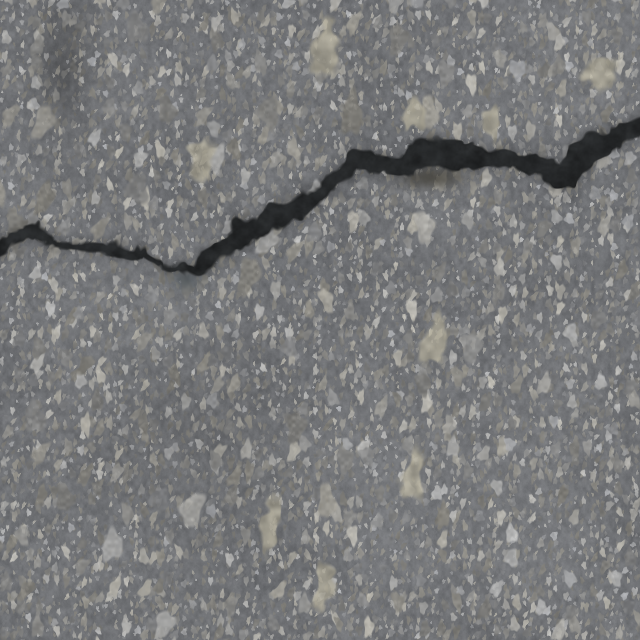
This texture is drawn by a WebGL 2 fragment shader. Its source:

```glsl
#version 300 es
precision highp float;
// Grey asphalt with pale embedded stone chips, split by a jagged dark crack.
uniform vec2 u_resolution;
out vec4 fragColor;

float hash(vec2 p) {
  return fract(sin(dot(p, vec2(127.1, 311.7))) * 43758.5453);
}

float noise(vec2 p) {
  vec2 i = floor(p), f = fract(p);
  f = f * f * (3.0 - 2.0 * f);
  return mix(mix(hash(i), hash(i + vec2(1, 0)), f.x),
             mix(hash(i + vec2(0, 1)), hash(i + vec2(1, 1)), f.x), f.y);
}

float fbm(vec2 p) {
  float sum = 0.0, amp = 0.5;
  for (int i = 0; i < 4; i++) {
    sum += amp * noise(p);
    p = p * 2.03 + 17.3;
    amp *= 0.5;
  }
  return sum;
}

// Soft round falloff around a centre
float spot(vec2 p, vec2 centre, vec2 size) {
  vec2 d = (p - centre) / size;
  return exp(-dot(d, d));
}

// Radius of an irregular, leaning chip: 1 on its edge
float chipRadius(vec2 d, vec2 size, float lean, float seed) {
  float c = cos(lean), s = sin(lean);
  d = mat2(c, -s, s, c) * d / size;
  float a = atan(d.y, d.x);
  return length(d) * (1.0 + 0.16 * sin(3.0 * a + seed * 40.0) + 0.1 * sin(5.0 * a + seed * 91.0));
}

// One layer of scattered chips blended over the base colour
vec3 addChips(vec3 base, vec2 p, float count, float fill, float brightness) {
  vec2 grid = vec2(count, count * 0.66), cell = floor(p * grid);
  float soft = 0.12 + count * 1.2 / u_resolution.y;
  for (int k = 0; k < 9; k++) {
    vec2 id = cell + vec2(k % 3 - 1, k / 3 - 1);
    vec2 key = id + count * 3.7;
    if (hash(key) > fill) continue;
    float a = hash(key + 11.3), b = hash(key + 27.9), c = hash(key + 53.1);
    vec2 centre = (id + 0.2 + 0.6 * vec2(a, b)) / grid;
    float width = mix(0.17, 0.4, c);
    vec2 size = vec2(width, width * mix(1.2, 2.2, a));
    float r = chipRadius((p - centre) * count, size, (b - 0.6) * 1.1, c);
    float tone = mix(0.47, brightness, pow(hash(key + 71.7), 1.6));
    tone += 0.1 * (noise(p * 170.0) - 0.5);
    vec3 chip = tone * mix(vec3(0.99, 1.0, 1.02), vec3(1.03, 1.01, 0.95), a);
    base = mix(base, chip, 0.82 * (1.0 - smoothstep(1.0 - soft, 1.0 + soft, r)));
  }
  return base;
}

// Large cream stones: centre and half size
vec3 addCreamStones(vec3 base, vec2 p) {
  vec4 stones[9] = vec4[9](
    vec4(0.423, 0.18, 0.016, 0.05), vec4(0.508, 0.92, 0.024, 0.042),
    vec4(0.938, 0.885, 0.029, 0.026), vec4(0.678, 0.465, 0.021, 0.038),
    vec4(0.645, 0.257, 0.018, 0.042), vec4(0.648, 0.82, 0.018, 0.026),
    vec4(0.507, 0.083, 0.019, 0.042), vec4(0.768, 0.808, 0.014, 0.03),
    vec4(0.315, 0.752, 0.02, 0.036));
  for (int i = 0; i < 9; i++) {
    float seed = hash(vec2(i, 4.0));
    vec2 d = p - stones[i].xy + 0.012 * (vec2(noise(p * 65.0), noise(p * 65.0 + 9.0)) - 0.5);
    float r = chipRadius(d, stones[i].zw, -0.15, seed);
    vec3 cream = vec3(0.68, 0.66, 0.59) * (0.84 + 0.32 * noise(p * 85.0));
    base = mix(base, cream, 0.75 * (1.0 - smoothstep(0.7, 1.1, r)));
  }
  return base;
}

// Signed distance to the crack: tapered segments of position and half width
float crackDistance(vec2 p) {
  vec3 path[16] = vec3[16](
    vec3(-0.01, 0.61, 0.007), vec3(0.055, 0.645, 0.01), vec3(0.08, 0.62, 0.004),
    vec3(0.18, 0.609, 0.008), vec3(0.228, 0.609, 0.008), vec3(0.26, 0.586, 0.003),
    vec3(0.31, 0.574, 0.008), vec3(0.365, 0.628, 0.018), vec3(0.495, 0.69, 0.011),
    vec3(0.55, 0.75, 0.012), vec3(0.632, 0.741, 0.016), vec3(0.655, 0.757, 0.022),
    vec3(0.81, 0.752, 0.013), vec3(0.886, 0.721, 0.015), vec3(0.91, 0.762, 0.02),
    vec3(1.01, 0.81, 0.011));
  p += 0.016 * (vec2(noise(p * 38.0), noise(p * 38.0 + 31.0)) - 0.5);
  p += 0.007 * (vec2(noise(p * 110.0), noise(p * 110.0 + 57.0)) - 0.5);
  float dist = 1.0;
  for (int i = 0; i < 15; i++) {
    vec2 a = path[i].xy, ab = path[i + 1].xy - a;
    float t = clamp(dot(p - a, ab) / dot(ab, ab), 0.0, 1.0);
    dist = min(dist, length(p - a - ab * t) - mix(path[i].z, path[i + 1].z, t));
  }
  return dist;
}

void main() {
  vec2 uv = gl_FragCoord.xy / u_resolution;

  // Binder with broad mottling and fine grain
  vec3 color = vec3(0.445, 0.452, 0.465) + 0.09 * (fbm(uv * 7.0) - 0.47);
  color += 0.14 * (fbm(uv * vec2(150.0, 110.0)) - 0.47);

  // Chips, from grit to large stones
  color = addChips(color, uv, 125.0, 0.5, 0.72);
  color = addChips(color, uv, 74.0, 0.5, 0.78);
  color = addChips(color, uv, 43.0, 0.36, 0.76);
  color = addChips(color, uv, 25.0, 0.13, 0.7);
  color = addCreamStones(color, uv);

  // Stains: upper left, and around the crack
  color *= 1.0 - 0.22 * spot(uv, vec2(0.1, 0.9), vec2(0.045, 0.1));
  color *= 1.0 - 0.1 * spot(uv, vec2(0.3, 0.3), vec2(0.12, 0.15));
  color = mix(color, vec3(0.27, 0.26, 0.23), 0.75 * spot(uv, vec2(0.675, 0.722), vec2(0.045, 0.016)));
  color = mix(color, vec3(0.34, 0.37, 0.39), 0.7 * spot(uv, vec2(0.29, 0.562), vec2(0.02, 0.016)));

  // Crack with a soft shaded lip and a faintly lit floor
  float dist = crackDistance(uv);
  float edge = 0.0015 + 0.8 / u_resolution.y;
  color *= 1.0 - 0.22 * exp(-max(dist, 0.0) * 130.0);
  vec3 depth = vec3(0.14, 0.147, 0.152) * (0.65 + 0.8 * fbm(uv * 60.0));
  color = mix(color, depth, 1.0 - smoothstep(-edge, edge, dist));

  fragColor = vec4(color, 1.0);
}
```
